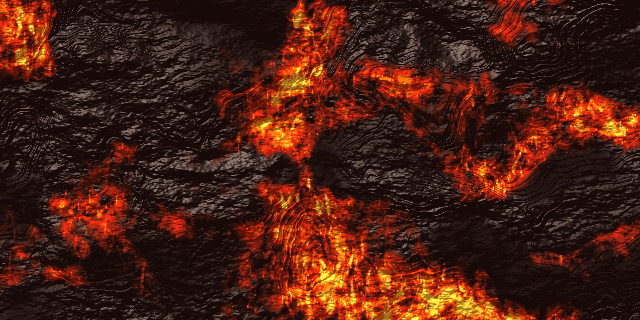
A WebGL 1 fragment shader for this texture:

```glsl
precision highp float;
// Dark ropy lava rock with glowing red hollows, thin flames and sparks.
uniform vec2 u_resolution;

float hash(vec2 p) {
  return fract(sin(dot(p, vec2(127.1, 311.7))) * 43758.5);
}

float noise(vec2 p) {
  vec2 i = floor(p);
  vec2 f = fract(p);
  f = f * f * (3.0 - 2.0 * f);
  float low = mix(hash(i), hash(i + vec2(1.0, 0.0)), f.x);
  float high = mix(hash(i + vec2(0.0, 1.0)), hash(i + 1.0), f.x);
  return mix(low, high, f.y);
}

// Layered noise; gain sets the roughness.
float fbm(vec2 p, float gain) {
  float sum = 0.0;
  float total = 0.0;
  float weight = 1.0;
  for (int i = 0; i < 4; i++) {
    sum += weight * noise(p);
    total += weight;
    weight *= gain;
    p = mat2(1.6, 1.2, -1.2, 1.6) * p + 17.3;
  }
  return sum / total;
}

vec2 warp(vec2 p) {
  vec2 bend = vec2(fbm(p * 3.5, 0.45), fbm(p * 3.5 + 41.0, 0.45));
  return p + 0.32 * (bend - 0.5);
}

float rockMass(vec2 q) {
  return fbm(q * vec2(3.0, 5.5), 0.35);
}

// Ropy folds that follow the contours of the rock mass.
float ropes(float mass, float pitch, vec2 p) {
  return sin(mass * pitch + 3.0 * noise(p * 9.0) + 2.0 * noise(p * 31.0));
}

float rockHeight(vec2 p) {
  vec2 q = warp(p);
  float mass = rockMass(q);
  float ropeAmount = smoothstep(0.2, 0.7, noise(q * 4.5 + 9.0));
  float folds = 0.005 * ropes(mass, 105.0, p) + 0.0022 * ropes(mass, 260.0, p);
  float grain = fbm(p * vec2(17.0, 28.0), 0.65);
  return 0.3 * mass + ropeAmount * folds + 0.045 * grain;
}

// Tapered upright tongues, one per cell, more of them where it is hot.
float flames(vec2 p, vec2 size, float heat) {
  vec2 g = p / size;
  g.x += 0.8 * noise(p * vec2(11.0, 15.0));
  vec2 home = floor(g);
  float glow = 0.0;
  for (int j = -1; j <= 0; j++) {
    for (int i = -1; i <= 1; i++) {
      vec2 cell = home + vec2(float(i), float(j));
      vec2 d = g - cell - vec2(hash(cell + 7.3), hash(cell + 3.1));
      float v = d.y / mix(0.3, 1.0, hash(cell + 5.7));
      float lean = (hash(cell + 11.9) - 0.5) * v * v;
      float halfWidth = 0.28 * max(1.0 - v, 0.0) * smoothstep(0.0, 0.2, v) + 0.01;
      float body = 1.0 - smoothstep(0.1 * halfWidth, halfWidth, abs(d.x - lean));
      body *= smoothstep(0.0, 0.15, v) * (1.0 - smoothstep(0.3, 1.0, v));
      float seed = hash(cell);
      glow = max(glow, body * smoothstep(seed, seed + 0.2, 0.8 * heat + 0.08));
    }
  }
  return glow;
}

float sparks(vec2 p, float size, float heat) {
  vec2 cell = floor(p / size);
  vec2 d = fract(p / size) - mix(vec2(0.3), vec2(0.7), vec2(hash(cell), hash(cell + 4.7)));
  float speck = 1.0 - smoothstep(0.08, 0.28, length(d * vec2(1.0, 0.75)));
  return speck * step(1.0 - 0.25 * heat, hash(cell + 9.1));
}

vec3 heatColor(float t) {
  vec3 c = mix(vec3(0.13, 0.06, 0.05), vec3(0.30, 0.10, 0.06), smoothstep(0.0, 0.3, t));
  c = mix(c, vec3(0.52, 0.12, 0.06), smoothstep(0.3, 0.5, t));
  c = mix(c, vec3(0.78, 0.13, 0.04), smoothstep(0.5, 0.75, t));
  c = mix(c, vec3(0.95, 0.38, 0.04), smoothstep(0.75, 1.0, t));
  return mix(c, vec3(1.0, 0.75, 0.2), smoothstep(1.05, 1.4, t));
}

void main() {
  vec2 p = gl_FragCoord.xy / u_resolution.y;
  vec2 q = warp(p);

  // Rock lit from above, with dark flanks and a sheen on the crests
  float e = 0.002;
  float h = rockHeight(p);
  vec2 slope = vec2(rockHeight(p + vec2(e, 0.0)), rockHeight(p + vec2(0.0, e))) - h;
  vec3 normal = normalize(vec3(-slope / e, 1.0));
  float light = max(dot(normal, normalize(vec3(-0.3, 0.75, 0.6))), 0.0);
  float flank = smoothstep(0.25, 0.7, noise(q * vec2(4.0, 6.0) + 31.0));
  float sheen = pow(light, 12.0) * flank;
  vec3 rock = mix(vec3(0.085, 0.035, 0.03), vec3(0.25, 0.18, 0.16),
                  light * light * light * mix(0.45, 1.15, flank));
  rock += 0.3 * sheen * vec3(1.0, 0.93, 0.88);

  // Heat in the hollows, broken up by folds, grain and cracks
  float field = fbm(q * vec2(3.2, 4.6) + 23.0, 0.5);
  float heat = smoothstep(0.45, 0.73, field);
  float fold = 0.5 + 0.5 * ropes(rockMass(q), 150.0, p);
  float grain = smoothstep(0.22, 0.78, fbm(p * vec2(30.0, 22.0) + 5.0, 0.65));
  float crack = 1.0 - smoothstep(0.0, 0.04, abs(fbm(q * vec2(10.0, 6.0), 0.45) - 0.5));
  float temp = heat * (0.1 + 0.3 * fold + 0.6 * grain);
  temp += 0.4 * smoothstep(0.36, 0.58, field) * grain;
  temp += 0.25 * crack * smoothstep(0.33, 0.58, field);
  temp += 0.25 * smoothstep(0.66, 0.8, field);

  // Flames gather in clumps
  float clump = heat * smoothstep(0.2, 0.7, noise(p * 8.0 + 13.0));
  temp += 0.7 * flames(p, vec2(0.045, 0.13), clump);
  temp += 0.5 * flames(p + 3.7, vec2(0.022, 0.06), clump);
  temp += 0.5 * sparks(p, 0.012, heat);

  vec3 lava = heatColor(temp) * (0.62 + 0.75 * light);
  gl_FragColor = vec4(mix(rock, lava, smoothstep(0.08, 0.4, temp)), 1.0);
}
```
